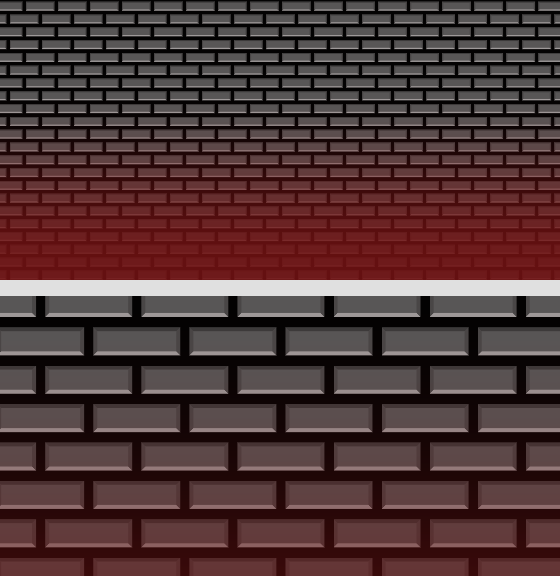
Top, the full canvas; bottom, a detail of the centre.
Write a WebGL 2 fragment shader that draws this pattern.

```glsl
#version 300 es
precision highp float;
// Running-bond wall of bevelled grey bricks on black mortar, fading into red below.
// Each brick is a box distance in its grid cell, with mitred bevels lit from below;
// a vertical smoothstep then tints bricks and mortar alike.

#define BRICKS_ACROSS 17.48
#define ROWS_DOWN 21.88
#define BRICK_FILL vec2(0.905, 0.735)
#define FIRST_BRICK vec2(0.797, 0.105)
#define BEVEL 0.0048
#define FADE_START 0.33
#define FADE_END 0.95
#define FADE_STRENGTH 0.88

uniform vec2 u_resolution;
out vec4 fragColor;

const vec3 MORTAR = vec3(0.012, 0.008, 0.008);
const vec3 FACE = vec3(0.345, 0.338, 0.338);
const vec3 TOP_BEVEL = vec3(0.235, 0.228, 0.228);
const vec3 SIDE_BEVEL = vec3(0.285, 0.275, 0.275);
const vec3 BOTTOM_BEVEL = vec3(0.62, 0.60, 0.60);
const vec3 RED_TINT = vec3(0.445, 0.070, 0.073);

// Antialiased step: 0 outside, 1 inside, for a signed inner distance.
float coverage(float inside, float pixel) {
    return clamp(inside / pixel + 0.5, 0.0, 1.0);
}

// Bevelled brick; p is measured from its centre, y pointing down.
vec3 shadeBrick(vec2 p, vec2 halfSize, float pixel) {
    float side = halfSize.x - abs(p.x);
    float top = halfSize.y + p.y;
    float bottom = halfSize.y - p.y;
    float inside = min(side, min(top, bottom));

    // The nearest edge owns the bevel, giving diagonal corners.
    vec3 bevel = mix(TOP_BEVEL, BOTTOM_BEVEL, coverage(top - bottom, pixel));
    bevel = mix(bevel, SIDE_BEVEL, coverage(min(top, bottom) - side, pixel));

    vec3 brick = mix(bevel, FACE, coverage(inside - BEVEL, pixel));
    return mix(MORTAR, brick, coverage(inside, pixel));
}

void main() {
    vec2 uv = gl_FragCoord.xy / u_resolution;
    float down = 1.0 - uv.y;
    float pixel = 1.0 / u_resolution.y;

    // Grid counted from the top, odd rows shifted by half a brick.
    vec2 grid = vec2(uv.x * BRICKS_ACROSS, down * ROWS_DOWN) - FIRST_BRICK;
    grid.x += 0.5 * mod(floor(grid.y), 2.0);

    // Cell size in canvas heights keeps the bevel even on all sides.
    vec2 cell = vec2(u_resolution.x / u_resolution.y / BRICKS_ACROSS, 1.0 / ROWS_DOWN);
    vec2 halfSize = 0.5 * BRICK_FILL * cell;
    vec2 local = fract(grid) * cell - halfSize;
    vec3 color = shadeBrick(local, halfSize, pixel);

    // Red haze rising from the bottom.
    float haze = FADE_STRENGTH * smoothstep(FADE_START, FADE_END, down);
    color = mix(color, RED_TINT, haze);

    fragColor = vec4(color, 1.0);
}
```
